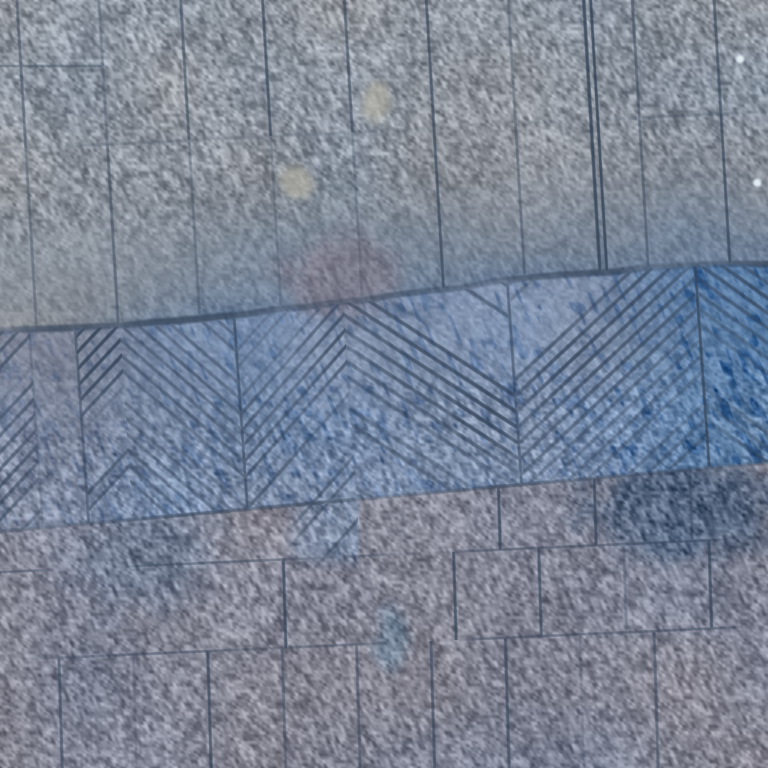
Give the GLSL for this texture, as a Shadertoy shader.

```glsl
// Weathered stone paving crossed by a blue band carved with chevron grooves.
// Slabs are tilted grids with worn joints; the grooves are level lines of a
// folded zigzag height; layered value noise gives grain, speckle and stains.

float hash(vec2 p) {
    vec3 q = fract(p.xyx * 0.1031);
    q += dot(q, q.yzx + 33.33);
    return fract((q.x + q.y) * q.z);
}

float noise(vec2 p) {
    vec2 i = floor(p), f = fract(p);
    f = f * f * (3.0 - 2.0 * f);
    return mix(mix(hash(i), hash(i + vec2(1, 0)), f.x),
               mix(hash(i + vec2(0, 1)), hash(i + vec2(1, 1)), f.x), f.y);
}

float cloud(vec2 p) {
    return 0.55 * noise(p) + 0.3 * noise(p * 2.1 + 7.0) + 0.15 * noise(p * 4.3 + 3.0);
}

// Soft line of the given half width around d = 0
float stroke(float d, float halfWidth) {
    return 1.0 - smoothstep(0.3 * halfWidth, halfWidth + 0.7 / iResolution.y, abs(d));
}

// Soft round stain with a ragged rim
float stain(vec2 p, vec2 centre, vec2 size) {
    float r = length((p - centre) / size) + 0.7 * (cloud(p * 28.0) - 0.5);
    return 1.0 - smoothstep(0.4, 1.2, r);
}

// Signed distance to the nearest multiple of the step
float nearest(float x, float size) {
    return (fract(x / size + 0.5) - 0.5) * size;
}

// Joints of the slabs above the band; columns shift beyond the double joint
float upperJoints(vec2 p) {
    float s = p.x - 0.06 * (1.0 - p.y);
    float row = 0.805 + 0.05 * p.x - p.y;
    float t = s - 0.022 - 0.055 * step(0.766, s);
    float id = floor(t / 0.1066 + 0.5);
    float wear = 0.3 + 0.6 * hash(vec2(id, step(0.0, row) + 4.0));
    float joint = wear * stroke(nearest(t, 0.1066), 0.0022);
    joint = max(joint, 0.4 * noise(p * 13.0) * stroke(row, 0.0025));
    joint = max(joint, 0.45 * stroke(p.y - 0.914, 0.002) * step(s, 0.128));
    float twin = max(stroke(s - 0.760, 0.0026), stroke(s - 0.769, 0.0022));
    return max(joint, twin);
}

// Joints of the lower courses, offset from row to row
float lowerJoints(vec2 p) {
    float h = p.y - 0.255 - 0.045 * p.x;
    float row = clamp(floor(-h / 0.115) + 1.0, 0.0, 2.0);
    float width = 0.125 - 0.014 * row;
    float t = p.x + 0.03 * p.y - 0.91 - 0.022 * row;
    float id = floor(t / width + 0.5);
    float wear = 0.9 * smoothstep(0.1, 0.9, hash(vec2(id + 31.0, row)));
    float joint = wear * stroke(nearest(t, width), 0.0023);
    float course = stroke(nearest(h, 0.115), 0.002) * step(-0.15, h) * step(h, 0.05);
    return max(joint, 0.55 * course * smoothstep(0.35, 0.7, noise(p * vec2(9, 3))));
}

// Chevron grooves and seams; each fold holds position, slope change, seam depth
float chevrons(vec2 p, float inBand) {
    vec3 folds[7] = vec3[7](
        vec3(0.045, 0, 0.3), vec3(0.105, 0, 0.6), vec3(0.163, -1.92, 0),
        vec3(0.313, 1.97, 0.75), vec3(0.456, -1.73, 0.15),
        vec3(0.672, 1.56, 0.65), vec3(0.918, -1.63, 0.9));
    float x = p.x - 0.07 * (0.47 - p.y);
    float zigzag = x, seam = 0.0, side = 0.0;
    for (int i = 0; i < 7; i++) {
        zigzag += folds[i].y * max(x - folds[i].x, 0.0);
        side += step(folds[i].x, x);
        seam = max(seam, folds[i].z * stroke(x - folds[i].x, 0.0022));
    }
    float level = p.y - zigzag - 0.005;
    float id = floor(level / 0.0205 + 0.5);
    float dense = smoothstep(0.31, 0.36, level) * (1.0 - smoothstep(0.43, 0.49, level));
    float depth = mix(0.6 * step(0.5, hash(vec2(id, side + 9.0))), 0.9, dense);
    depth *= 0.45 + 0.75 * noise(p * 11.0 + side);
    depth *= 1.0 - 0.9 * step(0.5, side) * step(side, 1.5);
    return max(seam * inBand, depth * stroke(0.72 * nearest(level, 0.0205), 0.0027));
}

void mainImage(out vec4 fragColor, in vec2 fragCoord) {
    vec2 p = fragCoord / iResolution.xy;
    float top = 0.570 + 0.087 * smoothstep(0.0, 1.0, p.x) + 0.004 * (noise(p * 25.0) - 0.5);
    float bottom = 0.308 + 0.09 * p.x;
    float above = smoothstep(-0.003, 0.003, p.y - top);
    float below = smoothstep(-0.002, 0.002, bottom - p.y);
    float band = (1.0 - above) * (1.0 - below);
    float spill = below * smoothstep(0.36, 0.41, p.x) * (1.0 - smoothstep(0.465, 0.47, p.x))
                * smoothstep(0.25, 0.29, p.y);
    float blue = max(band, 0.8 * spill);

    // Ground colours and broad mottling
    vec3 stone = mix(vec3(0.50, 0.51, 0.57), vec3(0.55, 0.575, 0.61), above);
    vec3 paint = mix(vec3(0.48, 0.55, 0.66), vec3(0.36, 0.49, 0.64), smoothstep(0.72, 1.0, p.x));
    paint = mix(stone, paint, 0.4 + 0.6 * smoothstep(0.05, 0.25, p.x));
    vec3 col = mix(stone, paint, blue);
    col += 0.10 * (cloud(p * 7.0) - 0.5) + vec3(0.03, 0.0, -0.03) * (noise(p * 9.0 + 5.0) - 0.5);

    // Blue haze and dark stains beside the band
    float haze = above * exp(-max(p.y - top, 0.0) / (0.04 + 0.05 * p.x)) * smoothstep(0.0, 0.3, p.x);
    col = mix(col, vec3(0.34, 0.44, 0.57), haze * (0.3 + 0.6 * cloud(p * 8.0 + 2.0)));
    col = mix(col, vec3(0.28, 0.36, 0.47), 0.75 * below * stain(p, vec2(0.90, 0.34), vec2(0.16, 0.08)));
    col = mix(col, vec3(0.39, 0.46, 0.56), 0.5 * below * stain(p, vec2(0.18, 0.27), vec2(0.12, 0.08)));
    col = mix(col, vec3(0.40, 0.52, 0.62), 0.5 * stain(p, vec2(0.51, 0.17), vec2(0.03, 0.05)));
    col = mix(col, vec3(0.48, 0.47, 0.53), 0.8 * stain(p, vec2(0.44, 0.64), vec2(0.09, 0.06)));

    // Fine grain, smoother next to the band, and dark flecks in the paint
    vec2 q = vec2(p.x + 0.4 * p.y, p.y);
    float grain = 0.20 * (noise(q * vec2(170, 110)) - 0.5) + 0.17 * (noise(q * 240.0 + 9.0) - 0.5);
    col += grain * mix(0.55, 1.15, smoothstep(0.06, 0.2, abs(p.y - top)));
    float fleck = smoothstep(0.6, 0.9, noise(q * vec2(140, 65) + 3.0));
    col -= vec3(0.14, 0.11, 0.07) * fleck * blue * (0.5 + 0.6 * p.x);

    // Pale worn patches and chips
    float pale = max(stain(p, vec2(0.49, 0.866), vec2(0.022, 0.03)), stain(p, vec2(0.385, 0.765), vec2(0.025)));
    col = mix(col, vec3(0.70, 0.69, 0.64), 0.65 * pale);
    float chip = min(length(p - vec2(0.964, 0.923)), length(p - vec2(0.986, 0.762)));
    col = mix(col, vec3(0.88, 0.92, 0.95), stroke(chip, 0.007));

    // Joints, grooves and the shadowed edges of the band
    float lines = max(above * upperJoints(p), below * (1.0 - spill) * lowerJoints(p));
    lines = max(lines, max(band, spill) * chevrons(p, band));
    lines = max(lines, (0.35 + 0.6 * noise(p * 14.0)) * stroke(p.y - top, 0.006));
    lines = max(lines, (0.2 + 0.6 * noise(p * 12.0)) * stroke(p.y - bottom, 0.003));
    col = mix(col, vec3(0.20, 0.26, 0.34), 0.8 * lines);
    fragColor = vec4(clamp(col, 0.0, 1.0), 1.0);
}
```
